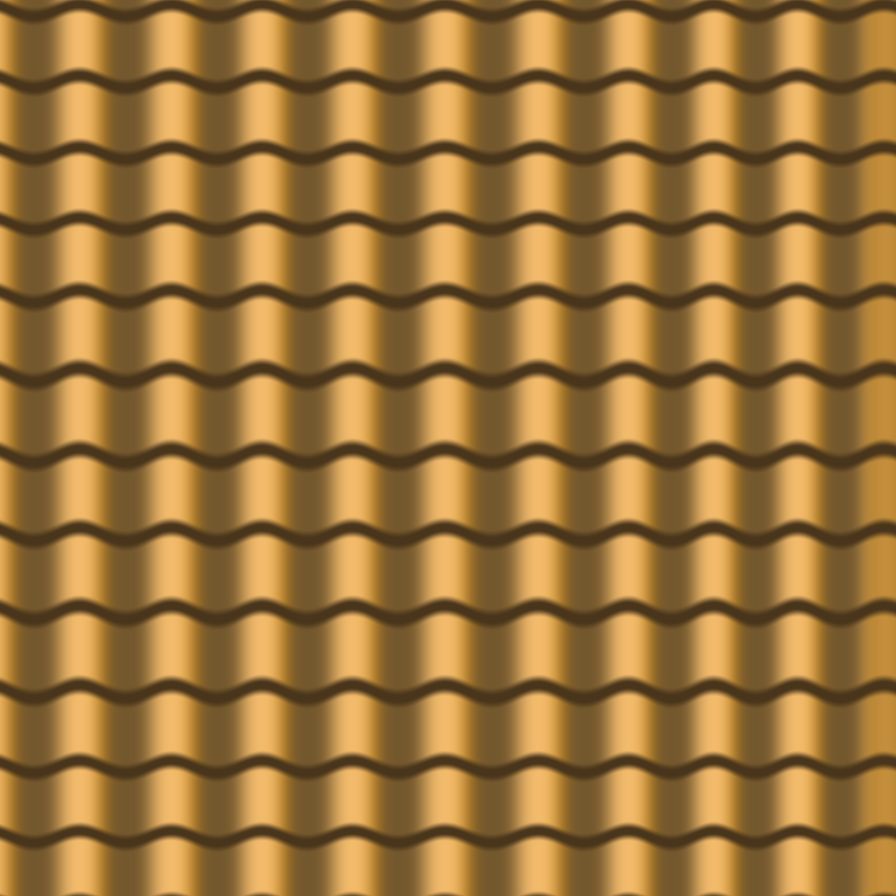
Write a three.js fragment shader that draws this pattern.

```glsl
// Clay roof tiles: rounded golden ridges crossed by wavy dark overlap lines.
#define COLUMNS 10.0
#define ROWS 12.0
#define WAVE_HEIGHT 0.0072
#define LINE_CORE 0.0025
#define LINE_EDGE 0.0125
#define VALLEY_COLOR vec3(0.455, 0.345, 0.178)
#define RIDGE_COLOR vec3(0.975, 0.75, 0.435)
#define LINE_COLOR vec3(0.285, 0.207, 0.105)
#define FLANK_TINT vec3(0.01, 0.04, 0.11)
#define EDGE_SHADE 0.35
#define TAU 6.28318

varying vec2 vUv;

// Slow sideways drift that makes column widths uneven.
float columnDrift(float x) {
  return -0.0059 + 0.0059 * cos(TAU * 1.05 * (x - 0.6))
                 + 0.0026 * cos(TAU * 2.0 * (x - 0.2));
}

// Slow vertical drift that makes row heights uneven.
float rowDrift(float t) {
  return 0.0104 + 0.0113 * cos(TAU * t + 1.24) - 0.0017 * cos(TAU * 3.0 * t);
}

// Rounded tile shading: soft bright ridge, brown valley, golden right flank.
vec3 tileColor(float angle, float x) {
  float light = smoothstep(-0.02, 1.15, 0.5 + 0.5 * cos(angle - 0.08));
  light *= 1.0 - EDGE_SHADE * smoothstep(0.955, 0.98, x);
  float side = max(smoothstep(-0.4, 0.8, sin(angle)), smoothstep(0.95, 0.98, x));
  float flank = 4.0 * light * (1.0 - light) * side;
  return mix(VALLEY_COLOR, RIDGE_COLOR, light) - FLANK_TINT * flank;
}

// Soft dark line along the lower lip of each row, lifted over the ridges.
float overlapLine(float fromTop, float angle) {
  float y = fromTop - rowDrift(fromTop) + WAVE_HEIGHT * cos(angle);
  float dist = abs(fract(y * ROWS + 0.5) - 0.5) / ROWS;
  return 1.0 - smoothstep(LINE_CORE, LINE_EDGE, dist);
}

void main() {
  float angle = TAU * COLUMNS * (vUv.x - columnDrift(vUv.x));
  float line = overlapLine(1.0 - vUv.y, angle);
  gl_FragColor = vec4(mix(tileColor(angle, vUv.x), LINE_COLOR, line), 1.0);
}
```
